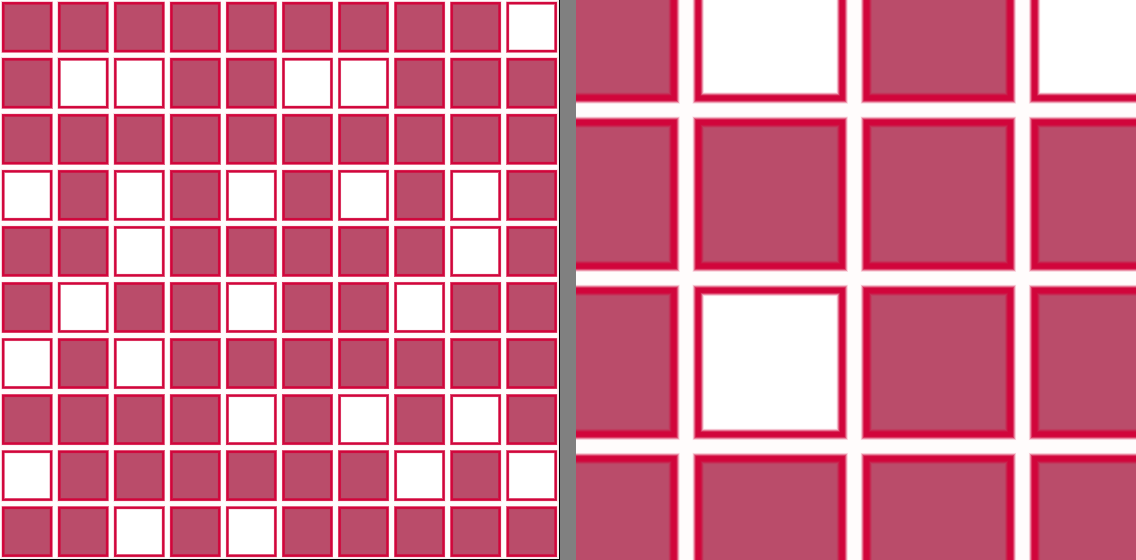
Left: the whole. Right: its middle third, enlarged.
A WebGL 2 fragment shader for this pattern:

```glsl
#version 300 es
precision highp float;
// Ten by ten grid of crimson-outlined squares, a scattered quarter of them left white.

uniform vec2 u_resolution;
out vec4 outColor;

// Integer hash of a grid position
uint hashCell(uvec2 c) {
    uint h = c.x * 1597334677u ^ (c.y + 7u) * 3812015801u;
    h = (h ^ (h >> 16)) * 2146121005u;
    h = (h ^ (h >> 15)) * 2221713035u;
    return h ^ (h >> 16);
}

// One square in each two by two block is empty
bool isEmpty(uvec2 cell) {
    uint pick = hashCell(cell / 2u) >> 30;
    return pick == (cell.x & 1u) + 2u * (cell.y & 1u);
}

void main() {
    vec2 uv = gl_FragCoord.xy / u_resolution;
    vec2 grid = vec2(uv.x, 1.0 - uv.y) * 9.99;   // rows run downward
    uvec2 cell = uvec2(floor(grid));

    // Distance from the square's centre, in cells
    vec2 offset = abs(fract(grid) - 0.485);
    float dist = max(offset.x, offset.y);
    float pixel = 1.0 / min(u_resolution.x, u_resolution.y);
    float soft = max(7.5 * pixel, 0.014);

    vec3 gapColor = vec3(1.0, 0.99, 0.99);
    vec3 outlineColor = vec3(0.82, 0.02, 0.23);
    vec3 fillColor = isEmpty(cell) ? vec3(1.0) : vec3(0.73, 0.30, 0.415);

    // Fill, outline and gap, from the centre outward
    vec3 color = mix(fillColor, outlineColor, smoothstep(-soft, soft, dist - 0.404));
    color = mix(color, gapColor, smoothstep(-soft, soft, dist - 0.452));

    // Thin black rule along the right and bottom edges
    float edge = min(1.0 - uv.x, uv.y);
    color *= smoothstep(-0.5 * pixel, 0.5 * pixel, edge - 0.002);

    outColor = vec4(color, 1.0);
}
```
